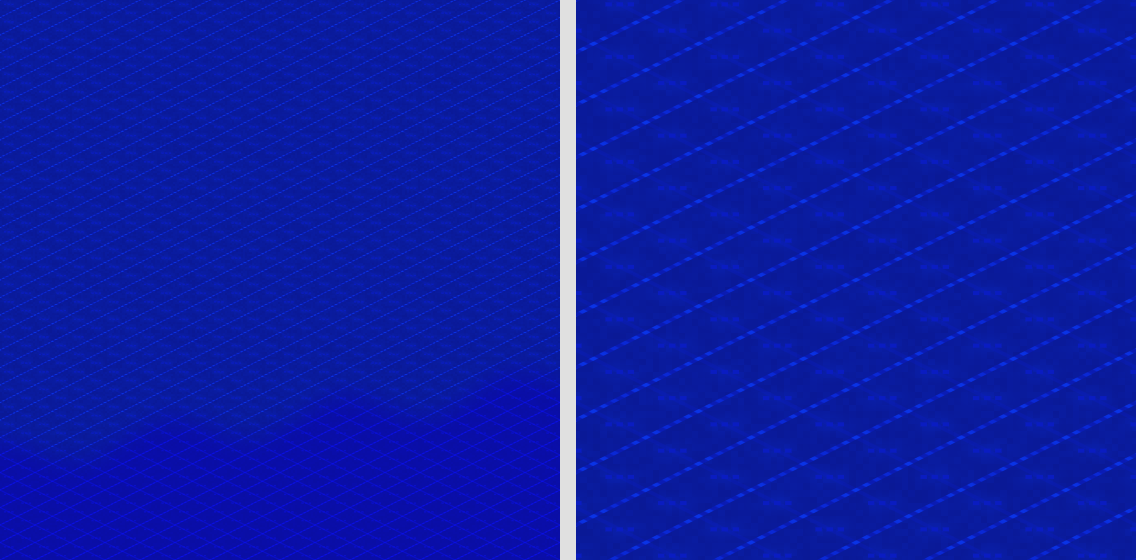
Left, the full canvas; right, a detail of the centre.
This pattern is drawn by a Shadertoy shader. Its source:

```glsl
// Blue isometric lattice with dotted diagonals above a soft, wavy, deeper blue band.

const vec2  REPEATS       = vec2(16.0, 32.0);  // rhombs across and down
const float LINE_HALF     = 0.0011;            // half line width
const float DOTS_PER_EDGE = 5.0;
const float DASH_SPACING  = 0.0066;
const vec2  DASH_HALF     = vec2(0.0019, 0.0012);
const float GRAIN_CELLS   = 256.0;
const float GRAIN_DEPTH   = 0.035;
const float SHORE_SOFT    = 0.042;             // half height of the band's fade

const vec3 UPPER_DARK  = vec3(0.04, 0.10, 0.600);
const vec3 UPPER_LIGHT = vec3(0.04, 0.12, 0.655);
const vec3 UPPER_LINE  = vec3(0.04, 0.11, 0.770);
const vec3 UPPER_DOT   = vec3(0.04, 0.20, 0.900);
const vec3 LOWER_FILL  = vec3(0.04, 0.055, 0.655);
const vec3 LOWER_LINE  = vec3(0.04, 0.06, 0.900);

float hash(vec2 p) {
    return fract(sin(dot(p, vec2(127.1, 311.7))) * 43758.5453);
}

// Signed offset to the nearest integer
float nearest(float t) {
    return fract(t + 0.5) - 0.5;
}

float coverage(float dist, float pixel) {
    return 1.0 - smoothstep(-0.6 * pixel, 0.6 * pixel, dist);
}

// Height of the lower band's edge
float shoreHeight(float x) {
    return 0.185 + 0.13 * x + 0.027 * sin(6.2832 * (x - 0.22) / 0.31);
}

void mainImage(out vec4 fragColor, in vec2 fragCoord) {
    vec2 uv = fragCoord / iResolution.y;
    float pixel = 1.0 / iResolution.y;

    // Lattice axes: integer x on rising lines, integer y on falling lines
    vec2 grid = uv * REPEATS;
    vec2 iso = vec2(grid.y - grid.x, grid.y + grid.x);
    vec2 cell = floor(iso);
    float slopeScale = length(REPEATS);
    float rising  = coverage(abs(nearest(iso.x)) / slopeScale - LINE_HALF, pixel);
    float falling = coverage(abs(nearest(iso.y)) / slopeScale - LINE_HALF, pixel);

    // Bright beads along the rising lines, strongest at the crossings
    float wave = 0.5 + 0.5 * cos(6.2832 * DOTS_PER_EDGE * iso.y);
    float bead = smoothstep(0.2, 0.8, wave);
    float crossing = 1.0 - smoothstep(0.1, 0.4, abs(nearest(iso.y)));
    float beadLight = bead * mix(0.5, 1.0, crossing);

    // Three short dashes in the middle of each falling edge
    vec2 mid = vec2(fract(iso.x) - 0.5, nearest(iso.y));
    vec2 q = 0.5 * vec2(mid.y - mid.x, mid.x + mid.y) / REPEATS;
    float glow = 1.0 - smoothstep(0.0, 1.0, length(q * vec2(50.0, 110.0)));
    q.x -= DASH_SPACING * clamp(round(q.x / DASH_SPACING), -1.0, 1.0);
    vec2 edge = abs(q) - DASH_HALF;
    float dashes = coverage(max(edge.x, edge.y), pixel);

    // Shaded rhombs with fine grain
    float grain = hash(floor(uv * GRAIN_CELLS)) - 0.5;
    float tone = 0.15 + 0.7 * glow + 0.2 * (hash(cell) - 0.5);
    vec3 upper = mix(UPPER_DARK, UPPER_LIGHT, clamp(tone, 0.0, 1.0));
    upper += vec3(0.0, 0.3, 1.0) * GRAIN_DEPTH * grain;
    upper = mix(upper, UPPER_LINE, 0.3 * falling);
    upper = mix(upper, UPPER_LINE, 0.9 * dashes);
    upper = mix(upper, mix(UPPER_LINE, UPPER_DOT, beadLight), mix(0.6, 1.0, bead) * rising);

    // Smoother lower band with both line directions
    vec3 lower = LOWER_FILL + vec3(0.0, 0.0, 0.7 * GRAIN_DEPTH) * grain;
    lower = mix(lower, LOWER_LINE, 0.5 * falling);
    lower = mix(lower, LOWER_LINE, 0.55 * dashes);
    lower = mix(lower, LOWER_LINE, mix(0.5, 1.0, bead) * rising);

    // Soft edge, slightly uneven from rhomb to rhomb
    float shore = shoreHeight(uv.x) + 0.006 * (hash(cell + 7.0) - 0.5);
    float land = smoothstep(-SHORE_SOFT, SHORE_SOFT, uv.y - shore);

    fragColor = vec4(mix(lower, upper, land), 1.0);
}
```
